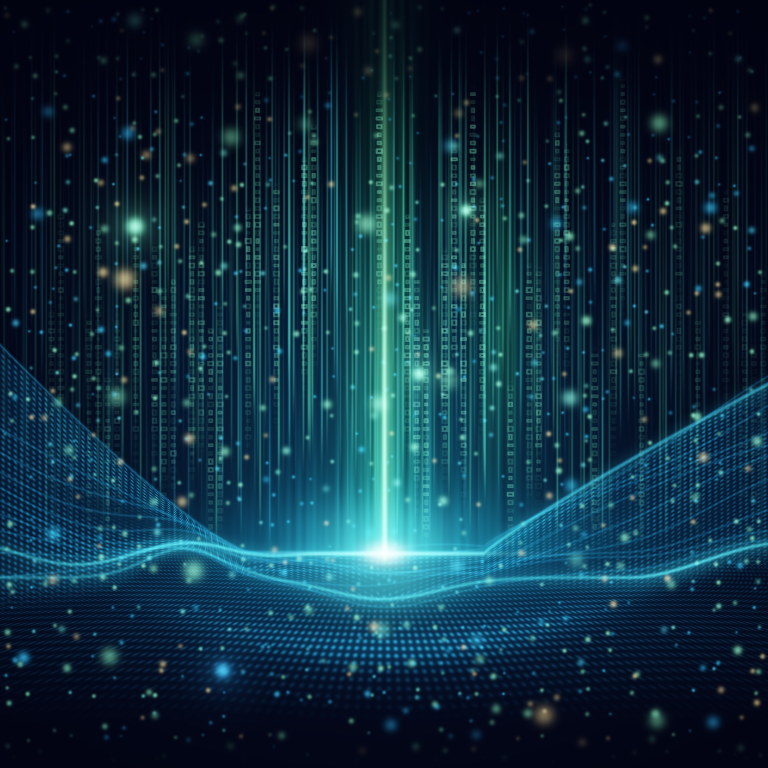
Write a Shadertoy shader that draws this background.

```glsl
// Green beam of light and falling data streaks above a glowing sea of dotted waves.

float hash(vec2 p) { return fract(sin(dot(p, vec2(127.1, 311.7))) * 43758.5); }

float corner(vec2 cell, vec2 d) {
  float a = 6.2832 * hash(cell);
  return dot(vec2(cos(a), sin(a)), d);
}

float gradientNoise(vec2 p) {
  vec2 i = floor(p), f = fract(p), u = f * f * (3.0 - 2.0 * f), e = vec2(1, 0);
  return mix(mix(corner(i, f), corner(i + e, f - e), u.x),
    mix(corner(i + e.yx, f - e.yx), corner(i + 1.0, f - 1.0), u.x), u.y);
}

float bell(float d, float width) { return exp(-d * d / (width * width)); }

float orb(vec2 d, float radius) {
  float r = length(d);
  return 1.6 * bell(r, radius) + 0.35 * exp(-r / (radius * 2.2));
}

vec3 rain(vec2 p) {
  vec3 sum = vec3(0);
  // Thin streaks
  for (float i = 0.0; i < 4.0; i++) {
    float n = 47.0 + 38.0 * i, id = floor(p.x * n);
    float seed = hash(vec2(id, i + 3.0));
    float low = 0.27 + 0.38 * hash(vec2(id, i + 17.0));
    float dx = (fract(p.x * n) - 0.3 - 0.4 * seed) / n;
    float span = smoothstep(low - 0.03, low + 0.06, p.y)
      * (1.0 - smoothstep(low + 0.1, low + 0.15 + 0.45 * seed, p.y));
    vec3 tint = mix(vec3(0.1, 0.5, 0.65), vec3(0.2, 0.65, 0.4), hash(vec2(id, 5)));
    sum += tint * bell(dx, 0.0013) * span * (0.15 + 0.75 * seed * seed);
  }
  // Chains of small abstract marks
  vec2 grid = p * vec2(82, 94), cell = floor(grid);
  float top = 0.5 + 0.42 * hash(vec2(cell.x, 43));
  float chain = step(0.5, hash(vec2(cell.x, 41))) * smoothstep(top - 0.34, top - 0.2, p.y)
    * (1.0 - smoothstep(top - 0.02, top, p.y));
  vec2 b = abs(fract(grid) - 0.5) - 0.1 - 0.18 * vec2(hash(cell), hash(cell + 9.0));
  float box = length(max(b, 0.0)) + min(max(b.x, b.y), 0.0);
  float mark = 1.0 - smoothstep(0.03, 0.19, abs(box));
  sum += vec3(0.28, 0.62, 0.45) * mark * chain * (0.15 + 0.6 * hash(cell + 21.0));
  return sum * (0.12 + bell(p.x - 0.5, 0.3)) * smoothstep(0.27, 0.33, p.y)
    * (1.0 - smoothstep(0.8, 1.0, p.y));
}

vec3 beam(vec2 p) {
  float dx = p.x - 0.501, fade = 1.0 - smoothstep(0.3, 1.02, p.y);
  float fibre = 0.75 + 0.8 * gradientNoise(vec2(p.x * 150.0, p.y * 2.0));
  vec3 c = vec3(0.07, 0.46, 0.25) * bell(dx, 0.048) * fibre * (0.12 + 0.88 * fade);
  c += vec3(0.25, 0.63, 0.35) * bell(dx, 0.011) * fade;
  c += vec3(0.7, 1.3, 0.8) * bell(dx, 0.003) * (0.08 + 1.1 * fade);
  c += vec3(0.04, 0.24, 0.1) * bell(p.x - 0.65, 0.03) * bell(p.y - 0.56, 0.16) * fibre;
  // Haze widening toward the source
  c += vec3(0.015, 0.14, 0.17) * bell(dx, 0.24) * fade * fade * (0.6 + 0.5 * fibre);
  c += vec3(0.03, 0.26, 0.3) * bell(dx, 0.14) * bell(p.y - 0.28, 0.15) * fibre;
  return c * smoothstep(0.265, 0.285, p.y);
}

vec3 waves(vec2 p) {
  float x = p.x, y = p.y;
  vec3 c = vec3(0), blue = vec3(0.08, 0.5, 0.75), cyan = vec3(0.2, 0.85, 0.95);
  // Outlines: side slopes, upper ribbon and sagging lower ribbon
  float right = 0.22 * pow(max(0.0, (x - 0.63) / 0.37), 0.9);
  float crest = 0.281 + 0.27 * pow(max(0.0, 1.0 - x / 0.32), 1.2) + right;
  float high = 0.279 + right + 0.014 * sin((x - 0.175) * 21.0) * (1.0 - smoothstep(0.25, 0.42, x));
  float low = 0.248 - 0.028 * bell(x - 0.5, 0.1) + 0.038 * bell(x - 0.24, 0.07)
    + 0.045 * smoothstep(0.82, 1.02, x);
  // Dotted sheet between crest and lower ribbon
  float depth = (crest - y) / max(crest - low, 0.03);
  float sheet = smoothstep(-0.02, 0.05, depth) * (1.0 - smoothstep(0.95, 1.2, depth));
  float fold = 0.5 + 0.9 * gradientNoise(vec2(x * 7.0, depth * 3.0));
  float rows = 7.0 + 66.0 * abs(x - 0.5);
  vec2 q = fract(vec2(x * 125.0, depth * rows + sin(x * 17.0))) - 0.5;
  c += blue * sheet * (0.11 + 1.1 * fold * bell(length(q), 0.27));
  // Fine strands
  for (float t = 0.0; t < 1.01; t += 0.125) {
    float strand = mix(low, mix(high, crest, 0.6), t) + 0.011 * sin(x * (9.0 + 5.0 * t) + 6.0 * t);
    c += blue * 0.3 * bell(y - strand, 0.0015);
  }
  // Bright ribbons
  float mid = bell(x - 0.5, 0.18);
  c += cyan * (0.45 + 0.6 * bell(x - 0.23, 0.13) + 0.5 * mid)
    * (bell(y - high, 0.0022) + 0.22 * bell(y - high, 0.013));
  c += cyan * (0.4 + 0.7 * bell(x - 0.9, 0.12) + 0.4 * mid)
    * (bell(y - low, 0.0022) + 0.25 * bell(y - low, 0.014));
  c += blue * 0.5 * bell(y - crest, 0.002);
  // Floor dots fanning toward the viewer, with a lit arc
  float away = max(0.36 - y, 0.02);
  q = fract(vec2((x - 0.5) / away * 20.0, log(away) * 22.0 + 0.6 * sin(x * 9.0))) - 0.5;
  float lit = smoothstep(0.05, 0.2, y) * (1.0 - smoothstep(low - 0.02, low + 0.01, y));
  float arc = bell(y - 0.155 - 0.7 * (x - 0.5) * (x - 0.5), 0.022) * bell(x - 0.53, 0.24);
  float dots = bell(length(q), 0.27);
  c += blue * lit * (0.08 + 0.5 * dots) * (0.3 + bell(x - 0.5, 0.35));
  return c + blue * arc * (0.2 + 0.9 * dots);
}

vec3 particles(vec2 p) {
  vec3 c = vec3(0);
  for (float i = 1.0; i < 5.0; i++) {
    vec2 grid = p * 9.0 * i, key = floor(grid) + 37.0 * i;
    vec2 d = fract(grid) - 0.5 - 0.55 * (vec2(hash(key), hash(key + 7.0)) - 0.5);
    float hue = hash(key + 13.0), power = hash(key + 19.0);
    vec3 tint = mix(vec3(0.12, 0.6, 0.85), vec3(0.45, 0.95, 0.65), smoothstep(0.25, 0.6, hue));
    tint = mix(tint, vec3(0.85, 0.72, 0.4), step(0.86, hue));
    c += tint * step(0.55, power) * (0.2 + power * power) * bell(length(d), 0.06 + 0.05 * hue);
  }
  return c * (1.0 - 0.85 * smoothstep(0.7, 0.95, p.y)) * smoothstep(0.0, 0.12, p.y);
}

void mainImage(out vec4 fragColor, in vec2 fragCoord) {
  vec2 p = fragCoord / iResolution.xy, d = p - vec2(0.501, 0.279);
  // Night backdrop
  vec3 c = vec3(0.006, 0.01, 0.06) + vec3(0.012, 0.05, 0.1) * bell(d.x, 0.45) * bell(d.y - 0.14, 0.32);
  c += rain(p) + beam(p) + waves(p) + particles(p);
  // Source glow and flare
  c += vec3(0.04, 0.33, 0.46) * bell(d.x, 0.23) * bell(d.y, 0.065);
  c += vec3(0.25, 0.8, 0.75) * bell(d.x, 0.075) * bell(d.y, 0.06);
  c += vec3(1.6, 1.5, 1.3) * bell(d.x, 0.024) * bell(d.y, 0.013);
  c += vec3(0.5, 0.95, 0.9) * bell(d.x, 0.12) * bell(d.y, 0.003);
  // Largest lights
  c += vec3(0.5, 1.2, 0.85) * (orb(p - vec2(0.176, 0.705), 0.009) + orb(p - vec2(0.546, 0.513), 0.007)
    + orb(p - vec2(0.607, 0.726), 0.006));
  c += vec3(0.15, 0.6, 0.95) * orb(p - vec2(0.29, 0.127), 0.008);
  fragColor = vec4(1.0 - exp(-1.15 * c), 1.0);
}
```
